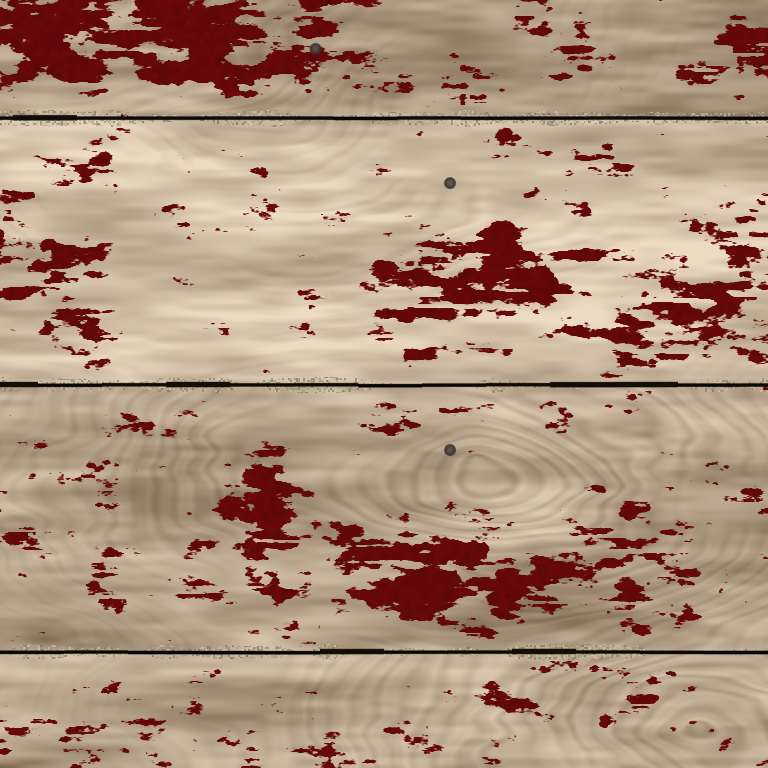
Write a three.js fragment shader that draws this texture.

```glsl
// Weathered horizontal planks with remnants of dark red paint, seams and nails.
// Grain is layered sines around a knot in each board plus stretched noise;
// paint is ragged noise with cellular flakes, thresholded by worn patches.
varying vec2 vUv;

const float PITCH = 0.3475;         // board height
const float FIRST_SEAM = 0.151;     // height of the lowest seam
const float SEAM_HALF = 0.0023;
const float FRINGE = 0.011;         // reach of the crumbs beside a seam
const float NAIL_RADIUS = 0.0076;
const float RING_FREQ = 190.0;
const float PAINT_LEVEL = 0.665;    // higher leaves less paint
const float PATCH_GAIN = 0.235;
const float PAINT_SOFT = 0.021;     // softness of the paint rim
const float EDGE = 0.0011;          // edge smoothing
const vec3 WOOD_DARK = vec3(0.47, 0.39, 0.30);
const vec3 WOOD_LIGHT = vec3(0.93, 0.855, 0.765);
const vec3 PAINT = vec3(0.39, 0.03, 0.045);
const vec3 SEAM = vec3(0.06, 0.045, 0.02);
const vec3 CRUMB = vec3(0.82, 0.78, 0.64);
const vec3 NAIL = vec3(0.30, 0.27, 0.24);

float hash(vec2 p) {
  vec3 q = fract(vec3(p.xyx) * 0.1031);
  q += dot(q, q.yzx + 33.33);
  return fract((q.x + q.y) * q.z);
}

float noise(vec2 p) {
  vec2 i = floor(p), f = fract(p);
  f = f * f * (3.0 - 2.0 * f);
  return mix(mix(hash(i), hash(i + vec2(1.0, 0.0)), f.x),
             mix(hash(i + vec2(0.0, 1.0)), hash(i + 1.0), f.x), f.y);
}

float fbm(vec2 p) {
  float sum = 0.0, amp = 0.4;
  for (int k = 0; k < 5; k++) {
    sum += amp * noise(p);
    p = p * 2.03 + 17.3;
    amp *= 0.62;
  }
  return sum;
}

// Distance to the nearest scattered cell point
float cellular(vec2 p) {
  vec2 i = floor(p);
  float d = 2.0;
  for (int y = -1; y <= 1; y++)
    for (int x = -1; x <= 1; x++) {
      vec2 c = i + vec2(float(x), float(y));
      d = min(d, length(c + vec2(hash(c), hash(c + 41.7)) - p));
    }
  return d;
}

float patchAt(vec2 p, vec2 centre, vec2 size) {
  vec2 q = (p - centre) / size;
  return exp(-dot(q, q));
}

// Wood tone from 0 (dark) to 1 (light)
float woodTone(vec2 p, float board) {
  float lightBoard = 1.0 - step(0.5, abs(board - 2.0));
  vec2 o = p + board * vec2(7.3, 3.1);
  vec2 knot = vec2(fract(0.91 + board * 0.71), FIRST_SEAM + (board - 0.27) * PITCH);
  knot.y += 0.13 * lightBoard;
  vec2 q = (p - knot) * vec2(1.0, 1.7);
  float bend = 0.012 * sin(o.x * 19.0 + 2.0 * sin(o.y * 23.0));
  bend += 0.13 * noise(o * vec2(5.0, 11.0)) + 0.025 * noise(o * vec2(14.0, 45.0));
  float phase = (length(q) + bend) * RING_FREQ;
  float rings = sin(phase + 0.8 * sin(phase * 0.37)) + 0.35 * sin(phase * 2.0 + 0.9);
  float ringFade = smoothstep(0.2, 0.65, noise(o * vec2(4.0, 9.0))) * exp(-2.5 * dot(q, q));
  float tone = mix(0.47, 0.77, lightBoard);
  tone += 0.085 * rings * ringFade;
  tone += 0.36 * (noise(o * vec2(3.0, 14.0)) - 0.5);
  tone += 0.34 * (noise(o * vec2(8.0, 48.0)) - 0.5);
  tone += 0.24 * (noise(o * vec2(22.0, 120.0)) - 0.5);
  return clamp(tone, 0.0, 1.0);
}

// Paint coverage, ragged and scratched along the grain
float paintMask(vec2 p, float board, float seamDist) {
  float cover = 1.3 * patchAt(p, vec2(0.06, 0.95), vec2(0.14, 0.055));
  cover += 1.2 * patchAt(p, vec2(0.27, 0.94), vec2(0.11, 0.07));
  cover += 1.2 * patchAt(p, vec2(0.41, 0.98), vec2(0.03, 0.05));
  cover += 1.2 * patchAt(p, vec2(0.03, 0.66), vec2(0.11, 0.06));
  cover += 1.1 * patchAt(p, vec2(0.66, 0.635), vec2(0.14, 0.065));
  cover += 0.9 * patchAt(p, vec2(0.95, 0.62), vec2(0.09, 0.06));
  cover += 1.2 * patchAt(p, vec2(0.63, 0.25), vec2(0.23, 0.055));
  cover += 1.2 * patchAt(p, vec2(0.35, 0.33), vec2(0.05, 0.06));
  cover += 0.8 * patchAt(p, vec2(0.97, 0.94), vec2(0.07, 0.04));
  vec2 o = p + board * vec2(2.7, 5.9);
  float n = fbm(o * vec2(19.0, 38.0)) + 0.10 * (0.5 - cellular(o * vec2(34.0, 62.0)));
  n += 0.10 * (noise(o * vec2(28.0, 170.0)) - 0.5);
  n -= 0.16 * smoothstep(0.62, 0.9, noise(o * vec2(17.0, 150.0) + 3.7));
  n -= 0.10 * (1.0 - smoothstep(0.005, 0.03, seamDist));
  return smoothstep(-PAINT_SOFT, PAINT_SOFT, n + PATCH_GAIN * min(cover, 1.25) - PAINT_LEVEL);
}

void main() {
  vec2 p = vUv;
  float s = (p.y - FIRST_SEAM) / PITCH;
  float board = floor(s) + 1.0;
  float line = floor(s + 0.5);
  float offset = (s - line) * PITCH;

  // Wood and paint
  vec3 color = mix(WOOD_DARK, WOOD_LIGHT, woodTone(p, board));
  float grit = 0.92 + 0.16 * noise(p * 130.0);
  color = mix(color, PAINT * grit, paintMask(p, board, abs(offset)));

  // Nails: one in each of the three upper boards
  float top = step(2.5, board);
  vec2 nail = vec2(mix(0.586, 0.411, top), FIRST_SEAM + (board - 1.0 + mix(0.757, 0.26, top)) * PITCH);
  float d = length(p - nail) + 10.0 * (1.0 - step(0.5, board));
  vec3 head = NAIL * (0.7 + 0.5 * smoothstep(NAIL_RADIUS, 0.0, d));
  color = mix(color, head, 0.92 * (1.0 - smoothstep(NAIL_RADIUS - EDGE, NAIL_RADIUS + EDGE, d)));

  // Crumbs and the stepped dark seam
  float crumb = step(0.5, hash(floor(p * 400.0))) * step(abs(offset), FRINGE * noise(vec2(p.x * 28.0, line)));
  color = mix(color, CRUMB * (0.55 + 0.5 * hash(floor(p * 400.0) + 9.0)), 0.7 * crumb);
  float chip = hash(vec2(floor(p.x * 12.0 + line * 0.4), line + 5.0));
  float halfWidth = SEAM_HALF + 0.0012 * step(0.84, chip);
  float seam = abs(offset - 0.0018 * (chip - 0.5));
  color = mix(color, SEAM * (0.3 + chip), 1.0 - smoothstep(halfWidth - EDGE, halfWidth + EDGE, seam));

  gl_FragColor = vec4(color, 1.0);
}
```
